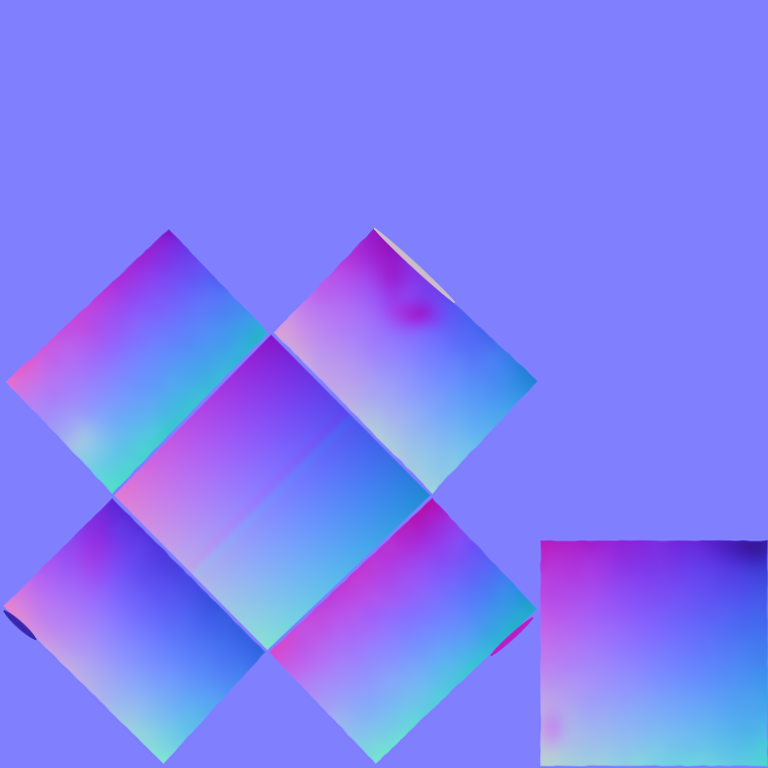
Reproduce this texture map procedurally as a WebGL 2 fragment shader.

```glsl
#version 300 es
precision highp float;
// Tangent-space normal map: an unfolded box of five tilted panels and one square panel on a flat ground.

#define FLAT_COLOR vec3(0.5, 0.5, 1.0)
#define RIM_WIDTH 0.0035
#define RIM_FLIP 1.15
#define EDGE_JITTER 0.0016
#define WOBBLE 0.15
#define WOBBLE_SCALE 17.0
#define WOBBLE_REACH 0.05
#define CREASE_TILT 0.09

uniform vec2 u_resolution;
out vec4 fragColor;

float hash(vec2 p) {
    p = fract(p * vec2(0.1031, 0.1137));
    p += dot(p, p.yx + 33.33);
    return fract((p.x + p.y) * p.x * 7.31);
}

float noise(vec2 p) {
    vec2 i = floor(p), f = fract(p);
    f = f * f * (3.0 - 2.0 * f);
    return mix(mix(hash(i), hash(i + vec2(1, 0)), f.x),
               mix(hash(i + vec2(0, 1)), hash(i + vec2(1, 1)), f.x), f.y);
}

vec2 noise2(vec2 p) {
    return vec2(noise(p), noise(p + 41.7)) - 0.5;
}

// Signed distance to the line a-b, positive on its right side
float sideDist(vec2 p, vec2 a, vec2 b) {
    vec2 d = normalize(b - a);
    return dot(p - a, vec2(d.y, -d.x));
}

float segDist(vec2 p, vec2 a, vec2 b) {
    vec2 d = b - a;
    return length(p - a - d * clamp(dot(p - a, d) / dot(d, d), 0.0, 1.0));
}

float spot(vec2 p, vec2 center, vec2 radius) {
    vec2 q = (p - center) / radius;
    return exp(-dot(q, q));
}

vec3 encodeNormal(vec2 n) {
    float z = sqrt(max(1.0 - dot(n, n), 0.06));
    return 0.5 + 0.5 * vec3(n, z);
}

// Clockwise quad a,b,c,d with a tilt at each corner and a flipped bevel rim
void panel(inout vec3 col, vec2 p, vec2 a, vec2 b, vec2 c, vec2 d,
           vec2 na, vec2 nb, vec2 nc, vec2 nd, vec2 dent, float rough) {
    float ab = sideDist(p, a, b), bc = sideDist(p, b, c);
    float cd = sideDist(p, c, d), da = sideDist(p, d, a);
    float inside = min(min(ab, bc), min(cd, da));
    float u = clamp(da / max(da + bc, 1e-4), 0.0, 1.0);
    float v = clamp(ab / max(ab + cd, 1e-4), 0.0, 1.0);
    vec2 n = mix(mix(na, nb, u), mix(nd, nc, u), v) + dent;

    // Soft dents, strongest toward the border
    float border = 0.25 + exp(-max(inside, 0.0) / WOBBLE_REACH);
    n += rough * WOBBLE * border * noise2(p * WOBBLE_SCALE);
    n += rough * WOBBLE * 0.4 * border * noise2(p * WOBBLE_SCALE * 2.7);

    inside += rough * EDGE_JITTER * (noise(p * 95.0) - 0.5);
    float rim = 1.0 - smoothstep(0.0, RIM_WIDTH, inside);
    n *= 1.0 - RIM_FLIP * rim;
    float aa = 0.75 / u_resolution.y;
    col = mix(col, encodeNormal(n), smoothstep(-aa, aa, inside));
}

// Tapered strip from a to b
void sliver(inout vec3 col, vec2 p, vec2 a, vec2 b, float width, vec3 tint) {
    float t = clamp(dot(p - a, b - a) / dot(b - a, b - a), 0.0, 1.0);
    float w = width * sqrt(sin(3.1416 * clamp(t, 0.02, 0.98)));
    col = mix(col, tint, 1.0 - smoothstep(w * 0.6, w + 0.001, segDist(p, a, b)));
}

void main() {
    vec2 p = gl_FragCoord.xy / u_resolution;
    vec3 col = FLAT_COLOR;

    // Upper left and upper right flaps
    panel(col, p, vec2(0.005, 0.503), vec2(0.220, 0.704), vec2(0.352, 0.567), vec2(0.146, 0.355),
          vec2(0.82, -0.18), vec2(0.08, -0.90), vec2(-0.72, 0.42), vec2(-0.45, 0.72),
          spot(p, vec2(0.105, 0.425), vec2(0.03)) * vec2(0.2, 0.2), 1.0);
    vec2 fold = spot(p, vec2(0.543, 0.590), vec2(0.030, 0.018)) * vec2(0.22, -0.42)
              + spot(p, vec2(0.510, 0.635), vec2(0.022, 0.045)) * vec2(0.05, -0.22);
    panel(col, p, vec2(0.354, 0.567), vec2(0.487, 0.705), vec2(0.703, 0.504), vec2(0.563, 0.355),
          vec2(0.70, 0.20), vec2(0.20, -0.82), vec2(-0.78, 0.05), vec2(0.22, 0.75), fold, 1.0);

    // Lower left and lower right flaps
    panel(col, p, vec2(0.002, 0.211), vec2(0.146, 0.354), vec2(0.348, 0.151), vec2(0.213, 0.003),
          vec2(0.82, 0.02), vec2(-0.32, -0.78), vec2(-0.68, -0.20), vec2(0.0, 0.80),
          spot(p, vec2(0.125, 0.285), vec2(0.025, 0.05)) * vec2(0.2, -0.15), 0.8);
    panel(col, p, vec2(0.348, 0.151), vec2(0.563, 0.354), vec2(0.702, 0.207), vec2(0.489, 0.003),
          vec2(0.66, -0.42), vec2(0.40, -0.85), vec2(-0.80, 0.30), vec2(0.0, 0.85), vec2(0.0), 1.0);

    // Center panel with a faint diagonal crease
    vec2 creaseA = vec2(0.458, 0.464), creaseB = vec2(0.250, 0.255);
    float s = sideDist(p, creaseA, creaseB) / 0.009;
    float along = smoothstep(0.015, 0.0, segDist(p, creaseA, creaseB) - 0.012);
    vec2 crease = CREASE_TILT * along * s * exp(-s * s) * vec2(1.6, -1.6);
    panel(col, p, vec2(0.146, 0.355), vec2(0.353, 0.567), vec2(0.563, 0.355), vec2(0.348, 0.151),
          vec2(0.80, -0.05), vec2(0.05, -0.85), vec2(-0.78, 0.08), vec2(0.05, 0.78), crease, 0.0);

    // Square panel
    vec2 dents = spot(p, vec2(0.980, 0.285), vec2(0.035, 0.02)) * vec2(-0.1, -0.15)
               + spot(p, vec2(0.718, 0.050), vec2(0.016, 0.022)) * vec2(0.05, -0.28);
    panel(col, p, vec2(0.702, 0.298), vec2(1.001, 0.298), vec2(1.001, 0.001), vec2(0.702, 0.001),
          vec2(0.52, -0.78), vec2(-0.55, -0.68), vec2(-0.45, 0.65), vec2(0.48, 0.65), dents, 0.8);

    // Torn strips on the outer borders
    sliver(col, p, vec2(0.488, 0.702), vec2(0.591, 0.607), 0.004, vec3(0.80, 0.74, 0.78));
    sliver(col, p, vec2(0.006, 0.204), vec2(0.046, 0.168), 0.005, vec3(0.22, 0.15, 0.68));
    sliver(col, p, vec2(0.693, 0.195), vec2(0.640, 0.147), 0.004, vec3(0.72, 0.12, 0.76));
    fragColor = vec4(col, 1.0);
}
```
